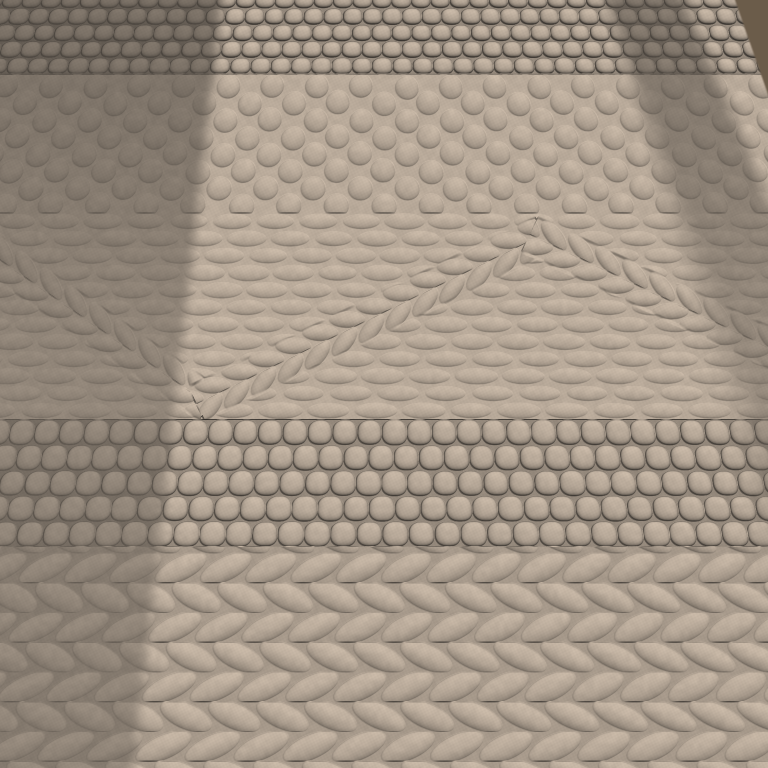
Give the GLSL for this texture, as a Shadertoy shader.

```glsl
// Cream woven rug with bands of beads, bobbles, stitches and braids, crossed by soft shadows.

const vec3 WOOL = vec3(0.725, 0.667, 0.604);
const vec3 EDGE_BROWN = vec3(0.42, 0.36, 0.29);

float hash(vec2 p) {
    return fract(sin(dot(p, vec2(127.1, 311.7))) * 43758.5);
}

float noise(vec2 p) {
    vec2 i = floor(p), f = fract(p);
    f = f * f * (3.0 - 2.0 * f);
    return mix(mix(hash(i), hash(i + vec2(1, 0)), f.x),
               mix(hash(i + vec2(0, 1)), hash(i + vec2(1, 1)), f.x), f.y);
}

float dome(vec2 p) {
    return max(1.0 - dot(p, p), 0.0);
}

// Packed rounded beads, one per grid cell, staggered by row
float beads(vec2 g) {
    float row = floor(g.y);
    g.x += 0.5 * mod(row, 2.0) + 0.25 * hash(vec2(row, 7.0));
    vec2 c = abs(fract(g) - 0.5) * (1.97 + 0.12 * hash(floor(g)));
    c = pow(c, vec2(2.5));
    return sqrt(max(1.0 - c.x - c.y, 0.0));
}

// Separate round knots on a diagonal lattice of eight rows
float bobbles(vec2 g) {
    float h = 0.0;
    for (int j = -1; j <= 1; j++) {
        float row = floor(g.y) + float(j);
        if (row < 0.0 || row > 7.0) continue;
        float x = g.x + 0.5 * mod(row, 2.0);
        float jitter = hash(vec2(floor(x), row)) - 0.5;
        vec2 c = vec2(fract(x) - 0.5 + 0.05 * jitter, g.y - row - 0.5 + 0.15 * jitter);
        h = max(h, dome(c * vec2(3.8, 1.42)));
    }
    return pow(h, 0.7);
}

// Long flat stitches laid like bricks
float stitches(vec2 g) {
    float row = floor(g.y);
    g.x += 0.5 * mod(row, 2.0) + 0.2 * hash(vec2(row, 3.0));
    float size = 2.15 + 0.25 * hash(floor(g));
    return pow(dome((fract(g) - 0.5) * size), 0.7);
}

// Two strands of slanted leaves converging towards +x; leaf pitch is 1
float braid(vec2 p) {
    float x = fract(p.x + (p.y > 0.0 ? 0.4 : 0.0)) - 0.5;
    float y = abs(p.y) - 0.31, h = 0.0;
    vec2 axis = vec2(cos(0.45), -sin(0.45));
    for (int j = -1; j <= 1; j++) {
        vec2 q = vec2(x - float(j), y);
        q = vec2(dot(q, axis), dot(q, vec2(-axis.y, axis.x)));
        h = max(h, dome(q / vec2(0.6, 0.27)));
    }
    return pow(h, 0.8);
}

// Lays a braid from a to b over the ground relief
float braidAlong(float ground, vec2 p, vec2 a, vec2 b) {
    vec2 dir = normalize(b - a);
    vec2 q = vec2(dot(p - a, dir), dot(p - a, vec2(-dir.y, dir.x)));
    float cover = 1.0 - smoothstep(0.022, 0.027, abs(q.y));
    cover *= step(-0.01, q.x) * step(q.x, length(b - a) + 0.01);
    return mix(ground, 0.4 + 0.6 * braid(q / 0.039), cover);
}

// Height of the rug, 0 to 1; p.y runs downwards and columns widen with it
float relief(vec2 p) {
    float x = (p.x - 0.5) / (0.0253 + 0.0125 * p.y);
    if (p.y < 0.0975) return beads(vec2(x, (p.y - 0.0112) / 0.0215));
    if (p.y < 0.278) return 0.4 + 0.6 * bobbles(vec2(x / 2.16, (p.y - 0.1022) / 0.0221));
    if (p.y < 0.547) {
        float h = 0.4 + 0.4 * stitches(vec2(x / 1.94, (p.y - 0.278) / 0.0224));
        vec2 valley = vec2(0.265, 0.522), peak = vec2(0.699, 0.31);
        h = braidAlong(h, p, vec2(-0.02, 0.325), valley);
        h = braidAlong(h, p, valley, peak);
        return braidAlong(h, p, peak, vec2(1.02, 0.462));
    }
    if (p.y < 0.7125) return beads(vec2(x, (p.y - 0.547) / 0.0331));
    float across = fract((p.y - 0.7207) / 0.0775) - 0.5;
    return 0.2 + 0.8 * braid(vec2(-x / 1.7, across * 1.29));
}

// Sunlight: 0 inside the left shadow and the slanting right shadow
float sunlight(vec2 p) {
    float left = smoothstep(-0.012, 0.012, p.x - 0.289 + 0.116 * p.y);
    float soft = 0.015 + 0.05 * p.y;
    float band = smoothstep(-soft, soft, p.x - 0.79 - 0.33 * p.y);
    band *= 1.0 - smoothstep(-0.015, 0.015, p.x - 0.892 - 0.415 * p.y);
    return left * (1.0 - 0.9 * band);
}

vec3 rug(vec2 p) {
    const float STEP = 0.0015;
    float h = relief(p);
    vec2 slope = vec2(relief(p + vec2(STEP, 0)), relief(p + vec2(0, STEP))) - h;
    vec3 normal = normalize(vec3(-slope * 0.0065 / STEP, 1.0));
    vec3 light = normalize(vec3(0.12, -0.4, 0.9));
    float sun = sunlight(p);
    float shade = mix(1.0, max(dot(normal, light), 0.0) / light.z, mix(0.4, 0.72, sun));
    shade *= mix(0.8, 1.0, smoothstep(0.0, 0.4, h));
    shade *= mix(mix(0.67, 0.79, smoothstep(0.0, 0.55, p.y)), 1.0, sun);
    // Fine thread texture
    float thread = sin(1100.0 * (p.x + 0.4 * p.y)) * sin(1100.0 * (p.y - 0.3 * p.x));
    shade *= 1.0 + 0.018 * thread + 0.05 * (noise(p * 170.0) - 0.5);
    // Dark rim in the upper right corner
    float rim = smoothstep(-0.002, 0.002, p.x - 0.957 - 0.35 * p.y);
    return mix(WOOL * shade, EDGE_BROWN, rim);
}

void mainImage(out vec4 fragColor, in vec2 fragCoord) {
    vec3 sum = vec3(0.0);
    for (int i = 0; i < 4; i++) {
        vec2 offset = vec2(i % 2, i / 2) * 0.5 - 0.25;
        vec2 uv = (fragCoord + offset) / iResolution.xy;
        sum += rug(vec2(uv.x, 1.0 - uv.y));
    }
    fragColor = vec4(sum / 4.0, 1.0);
}
```
